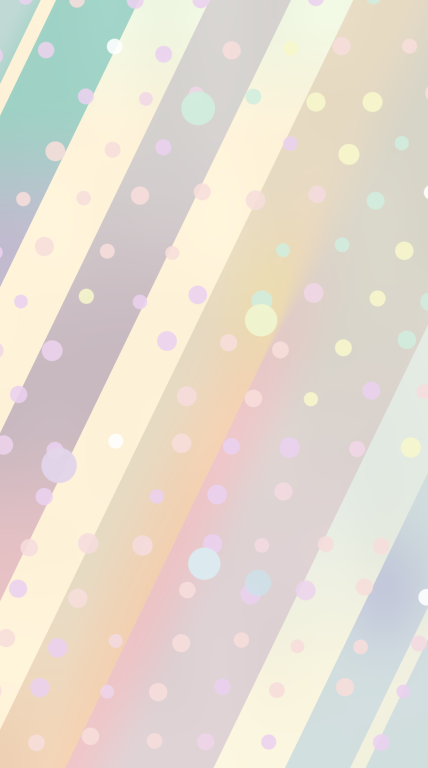
This background is drawn by a WebGL 2 fragment shader. Its source:

```glsl
#version 300 es
precision highp float;
// Pastel diagonal bands with soft colour gradients, strewn with pale dots.
// Bands are layered along one slanted axis; dots sit on a jittered, row-shifted
// lattice, with a few larger accent discs on top.

uniform vec2 u_resolution;
out vec4 outColor;

const float SLANT = 0.484;
const vec2 DOT_CELL = vec2(0.0768, 0.0642);

const vec3 IVORY = vec3(1.0, 0.955, 0.855);
const vec3 PALE_GREEN = vec3(0.94, 0.97, 0.89);
const vec3 TEAL = vec3(0.63, 0.83, 0.78);
const vec3 LAVENDER = vec3(0.76, 0.73, 0.81);
const vec3 MIST = vec3(0.82, 0.87, 0.87);
const vec3 ROSE = vec3(0.93, 0.77, 0.78);
const vec3 PEACH = vec3(0.95, 0.82, 0.70);
const vec3 BEIGE = vec3(0.91, 0.86, 0.77);
const vec3 LILAC = vec3(0.92, 0.82, 0.94);
const vec3 BLUSH = vec3(0.97, 0.87, 0.86);
const vec3 LEMON = vec3(0.97, 0.97, 0.80);
const vec3 MINT = vec3(0.82, 0.93, 0.87);
const vec3 SKY = vec3(0.80, 0.89, 0.92);

float hash(vec2 p) {
  p = fract(p * vec2(0.1031, 0.1137));
  p += dot(p, p.yx + 33.33);
  return fract((p.x + p.y) * p.x * 57.31);
}

float noise(vec2 p) {
  vec2 i = floor(p), f = fract(p);
  f = f * f * (3.0 - 2.0 * f);
  vec2 e = vec2(1.0, 0.0);
  return mix(mix(hash(i), hash(i + e.xy), f.x),
             mix(hash(i + e.yx), hash(i + e.xx), f.x), f.y);
}

float edge(float s, float at, float soft) {
  return smoothstep(-soft, soft, s - at);
}

float strip(float s, float from, float to, float soft) {
  return edge(s, from, soft) - edge(s, to, soft);
}

// Soft elliptical glow, 1 at its centre
float glow(vec2 p, vec2 centre, vec2 size) {
  vec2 d = (p - centre) / size;
  return exp(-dot(d, d));
}

vec3 disc(vec3 base, vec2 d, float radius, vec3 tint, float alpha, float px) {
  return mix(base, tint, alpha * (1.0 - smoothstep(-px, px, length(d) - radius)));
}

vec3 bands(vec2 p, float px) {
  float s = p.x + (1.0 - p.y) * SLANT;
  float y = p.y;

  // Corner band, teal fading to lavender
  vec3 col = mix(LAVENDER, TEAL, smoothstep(0.66, 0.88, y));
  col = mix(col, MIST, 0.7 * (1.0 - smoothstep(0.02, 0.08, s)));
  col = mix(col, IVORY, strip(s, 0.053, 0.073, px));

  // Two ivory bands around a mauve one
  vec3 cream = mix(IVORY, PALE_GREEN, smoothstep(0.80, 1.0, y));
  vec3 mauve = mix(vec3(0.79, 0.73, 0.76), vec3(0.84, 0.83, 0.82), smoothstep(0.50, 0.88, y));
  mauve = mix(mauve, ROSE, 0.85 * (1.0 - smoothstep(0.25, 0.48, y)));
  col = mix(col, cream, edge(s, 0.181, px));
  col = mix(col, mauve, edge(s, 0.273, px));
  col = mix(col, cream, edge(s, 0.379, px));

  // Beige band warming towards its lower right side
  float warmth = smoothstep(0.46, 0.57, s) * (1.0 - smoothstep(0.45, 0.85, y));
  vec3 sand = mix(BEIGE, PEACH, max(warmth, 0.8 * (1.0 - smoothstep(0.0, 0.25, y))));
  sand = mix(sand, vec3(0.93, 0.88, 0.69), 0.7 * glow(p, vec2(0.35, 0.61), vec2(0.06, 0.09)));
  col = mix(col, sand, edge(s, 0.460, px));

  // Grey band with a rosy rim that dissolves upwards
  vec3 grey = mix(vec3(0.87, 0.82, 0.83), vec3(0.85, 0.84, 0.79), smoothstep(0.2, 0.7, y));
  float rim = (1.0 - smoothstep(0.57, 0.66, s)) * (1.0 - smoothstep(0.4, 0.75, y));
  grey = mix(grey, ROSE, rim);
  col = mix(col, grey, edge(s, 0.569, mix(px, 0.05, smoothstep(0.5, 0.8, y))));

  // Pale band, then the cool corner with its thin stripe
  vec3 pale = mix(vec3(0.98, 0.96, 0.87), vec3(0.89, 0.92, 0.89), smoothstep(0.05, 0.4, y));
  vec3 cool = mix(MIST, vec3(0.77, 0.79, 0.86), glow(p, vec2(0.50, 0.23), vec2(0.06, 0.08)));
  col = mix(col, pale, edge(s, 0.762, px));
  col = mix(col, cool, edge(s, 0.855, px));
  return mix(col, pale, 0.8 * strip(s, 0.940, 0.960, px));
}

// Upper rows alternate like bricks; lower rows drift steadily sideways
float rowShift(float row) {
  return row < 7.0 ? mix(0.85, 0.38, mod(row, 2.0)) : 0.24 - 0.245 * (row - 7.0);
}

vec3 scatterDots(vec3 base, vec2 p, float px) {
  float v = (1.0 - p.y) / DOT_CELL.y - 1.014;
  float row = floor(v + 0.5);
  float u = p.x / DOT_CELL.x - rowShift(row);
  vec2 id = vec2(floor(u + 0.5), row);
  vec2 jitter = vec2(hash(id + 17.0), hash(id + 41.0)) - 0.5;
  vec2 d = (vec2(u, v) - id - jitter * vec2(0.2, 0.25)) * DOT_CELL;

  float pick = hash(id + 73.0);
  vec3 tint = mix(BLUSH, LILAC, smoothstep(0.3, 0.6, pick));
  float fresh = smoothstep(0.2, 0.5, p.x) * smoothstep(0.3, 0.6, p.y);
  tint = mix(tint, pick < 0.5 ? LEMON : MINT, step(hash(id + 97.0), 0.75 * fresh));
  tint = mix(tint, vec3(1.0), step(0.92, pick));
  float radius = mix(0.0088, 0.0138, hash(id + 59.0));
  float present = step(0.1, hash(id + 29.0));
  return disc(base, d, radius, tint, 0.88 * present, px);
}

void main() {
  vec2 p = gl_FragCoord.xy / u_resolution.y;
  float px = 0.8 / u_resolution.y;
  vec3 col = bands(p, px);
  col += 0.02 * (noise(p * vec2(14.0, 7.0)) - 0.5);
  col = scatterDots(col, p, px);

  // Larger accent discs
  col = disc(col, p - vec2(0.258, 0.859), 0.022, MINT, 0.95, px);
  col = disc(col, p - vec2(0.340, 0.583), 0.021, mix(LEMON, MINT, 0.2), 0.95, px);
  col = disc(col, p - vec2(0.077, 0.394), 0.023, mix(LILAC, MIST, 0.3), 0.95, px);
  col = disc(col, p - vec2(0.266, 0.266), 0.021, mix(SKY, vec3(1.0), 0.3), 0.95, px);
  col = disc(col, p - vec2(0.336, 0.241), 0.017, SKY, 0.8, px);
  outColor = vec4(col, 1.0);
}
```
